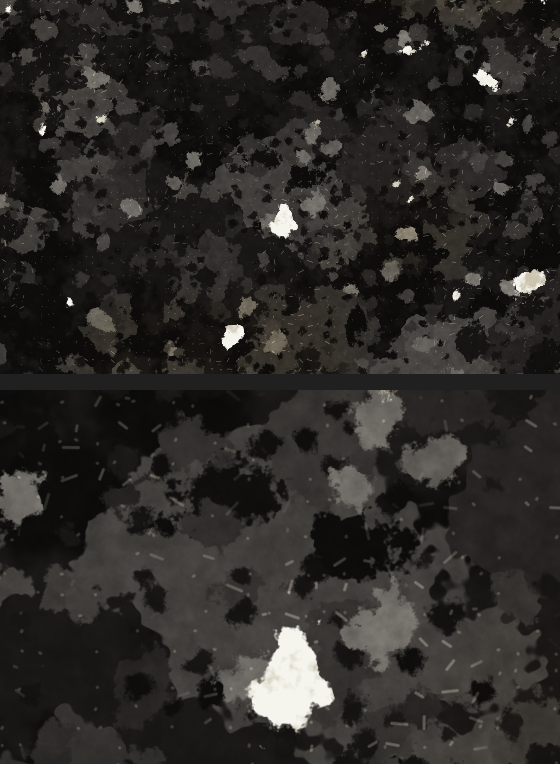
Top, the full canvas; bottom, a detail of the centre.
Write a WebGL 1 fragment shader that draws this texture.

```glsl
precision highp float;
// Polished dark granite: ragged umber and taupe grains on black, with a few
// bright feldspar flecks and fine scratches. Each layer scatters one wobbly
// blob per grid cell and paints it over the layers below.
uniform vec2 u_resolution;

const vec3 BLACK = vec3(0.050, 0.045, 0.038);
const vec3 SOOT  = vec3(0.105, 0.093, 0.080);
const vec3 UMBER = vec3(0.145, 0.130, 0.112);
const vec3 TAUPE = vec3(0.300, 0.278, 0.238);
const vec3 STONE = vec3(0.390, 0.365, 0.310);
const vec3 SAND  = vec3(0.530, 0.495, 0.425);
const vec3 CREAM = vec3(0.730, 0.690, 0.590);
const vec3 WHITE = vec3(0.960, 0.960, 0.930);

float hash(vec2 p) {
  return fract(sin(dot(p, vec2(127.1, 311.7))) * 43758.5453);
}

float noise(vec2 p) {
  vec2 i = floor(p);
  vec2 f = fract(p);
  f = f * f * (3.0 - 2.0 * f);
  float low = mix(hash(i), hash(i + vec2(1.0, 0.0)), f.x);
  float high = mix(hash(i + vec2(0.0, 1.0)), hash(i + 1.0), f.x);
  return mix(low, high, f.y);
}

// Rough fractal noise, about 0 to 1
float fbm(vec2 p) {
  float sum = 0.0;
  float weight = 0.42;
  for (int i = 0; i < 5; i++) {
    sum += weight * noise(p);
    p = mat2(1.6, 1.2, -1.2, 1.6) * p + 7.3;
    weight *= 0.63;
  }
  return sum;
}

vec2 rotate(vec2 p, float angle) {
  float c = cos(angle);
  float s = sin(angle);
  return vec2(c * p.x + s * p.y, c * p.y - s * p.x);
}

// Paints ragged grains, each with its own tone between two colours
vec3 paintGrains(vec3 under, vec2 p, float cell, float chance, float size,
                 float stretch, float seed, vec3 darkTone, vec3 lightTone) {
  vec2 q = p / cell + seed * 3.7;
  vec2 home = floor(q);
  float frequency = 1.3 / size;
  float wobble = (fbm(q * frequency + seed) - 0.5) * size * 2.0;
  float softness = 0.004 / cell;
  vec3 color = under;
  for (int y = -1; y <= 1; y++) {
    for (int x = -1; x <= 1; x++) {
      vec2 id = home + vec2(float(x), float(y));
      vec2 center = id + vec2(hash(id + seed), hash(id + seed + 19.7));
      float present = step(hash(id + seed + 41.3), chance);
      float angle = 0.35 + 2.2 * (hash(id + seed + 63.1) - 0.5);
      vec2 d = rotate(q - center, angle) * vec2(1.0, stretch);
      float radius = size * (0.5 + 0.7 * hash(id + seed + 87.9));
      float edge = length(d) - radius + wobble;
      float mask = present * (1.0 - smoothstep(-softness, softness, edge));
      color = mix(color, mix(darkTone, lightTone, hash(id + seed + 5.9)), mask);
    }
  }
  return color;
}

// Short fine strokes, at most one inside each cell
float scratches(vec2 p, float cell, float chance, float reach, float seed) {
  vec2 q = p / cell + seed;
  vec2 id = floor(q);
  vec2 jitter = 0.35 + 0.3 * vec2(hash(id + seed), hash(id + seed + 11.0));
  float angle = 0.5 + 2.6 * (hash(id + seed + 23.0) - 0.5);
  vec2 d = rotate(fract(q) - jitter, angle);
  d.x = max(abs(d.x) - reach * hash(id + seed + 31.0), 0.0);
  float stroke = 1.0 - smoothstep(0.0004, 0.0022, length(d) * cell);
  return stroke * step(hash(id + seed + 47.0), chance);
}

void main() {
  vec2 p = gl_FragCoord.xy / u_resolution.y;
  float mottle = fbm(p * 60.0);

  // Black ground and broad grains, bitten into by smaller dark ones
  vec3 color = mix(BLACK, SOOT, smoothstep(0.40, 0.62, fbm(p * 9.0 + 3.0)));
  color = paintGrains(color, p, 0.34, 0.75, 0.50, 1.4, 1.0, UMBER, TAUPE);
  color = paintGrains(color, p, 0.15, 0.55, 0.46, 1.4, 2.0, UMBER, TAUPE);
  color = paintGrains(color, p, 0.13, 0.50, 0.38, 1.3, 3.0, BLACK, SOOT);
  color = paintGrains(color, p, 0.07, 0.42, 0.42, 1.3, 4.0, UMBER, TAUPE);
  color = paintGrains(color, p, 0.036, 0.38, 0.36, 1.2, 5.0, BLACK, SOOT);
  color = paintGrains(color, p, 0.13, 0.28, 0.24, 1.3, 6.0, STONE, SAND);

  // Cool drift and fine mottling of the polished face
  float cool = smoothstep(0.4, 0.7, noise(p * 2.6 + 5.0));
  color *= mix(vec3(1.0), vec3(0.95, 0.99, 1.10), cool);
  color *= 0.78 + 0.44 * mottle;

  // Scratches gather in some areas, tiny specks lie everywhere
  float gather = smoothstep(0.35, 0.7, noise(p * 5.0 + 9.0));
  float marks = gather * scratches(p, 0.024, 0.40, 0.30, 1.0);
  marks += 0.7 * scratches(p, 0.017, 0.22, 0.04, 2.0);
  color += 0.22 * marks * vec3(1.0, 0.96, 0.86);

  // Bright feldspar, large and small
  vec3 feldspar = mix(CREAM, WHITE, smoothstep(0.36, 0.56, fbm(p * 26.0)));
  color = paintGrains(color, p, 0.36, 0.38, 0.13, 1.7, 7.0, feldspar, WHITE);
  color = paintGrains(color, p, 0.13, 0.16, 0.12, 1.5, 8.0, feldspar, WHITE);

  gl_FragColor = vec4(color, 1.0);
}
```
